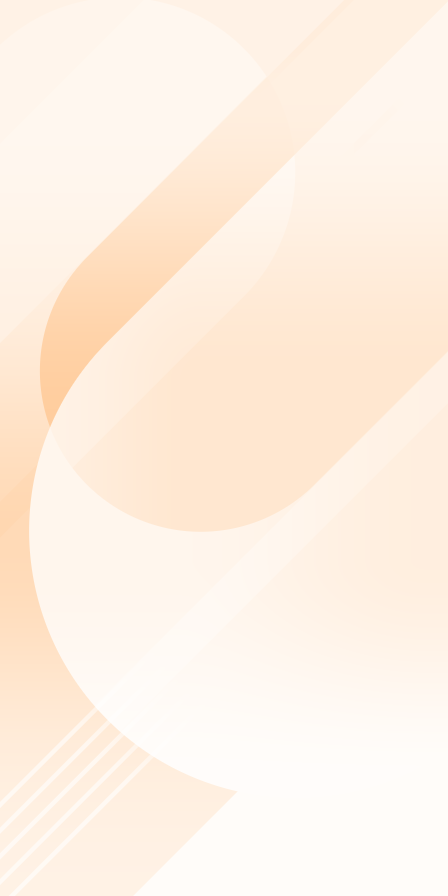
Write a Shadertoy shader that draws this background.

```glsl
// Peach abstract background: overlapping translucent diagonal capsules with fine stripes.

// Capsules: centre x, centre y, radius (canvas is 1 wide, 2 high)
const vec3 AMBER_CAPSULE = vec3(0.448, 1.172, 0.359);
const vec3 CREAM_CAPSULE = vec3(0.661, 0.815, 0.596);
const vec3 UPPER_CAPSULE = vec3(0.268, 1.615, 0.391);
const vec2 UP_RIGHT = vec2(0.70711);

// Colour lost per unit of warmth: white turns to peach, then amber
const vec3 WARM_TINT = vec3(0.0, 1.0, 1.95);

// Diagonal positions, measured from the top left corner
const float AMBER_EDGE = 0.766;
const float CORNER_EDGE = 2.297;
const float STRIPE_START = 1.797;
const float STRIPE_STEP = 0.0573;
const float STRIPE_HALF_WIDTH = 0.007;
const int STRIPE_COUNT = 5;

// Signed distance to a capsule that runs on forever in one direction
float rayCapsule(vec2 p, vec3 capsule, vec2 direction) {
    vec2 q = p - capsule.xy;
    return length(q - direction * max(dot(q, direction), 0.0)) - capsule.z;
}

// Antialiased coverage of a signed distance
float fill(float dist, float pixel) {
    return clamp(0.5 - dist / pixel, 0.0, 1.0);
}

// Coverage of a diagonal band between two positions
float band(float diagonal, float start, float end, float pixel) {
    return fill(max(start - diagonal, diagonal - end) * 0.70711, pixel);
}

void mainImage(out vec4 fragColor, in vec2 fragCoord) {
    vec2 p = fragCoord / iResolution.xy * vec2(1.0, 2.0);
    float pixel = 2.0 / iResolution.y;
    float depth = 2.0 - p.y;
    float diagonal = p.x + depth;
    float along = p.x - depth;

    float amber = fill(rayCapsule(p, AMBER_CAPSULE, UP_RIGHT), pixel);
    float cream = fill(rayCapsule(p, CREAM_CAPSULE, UP_RIGHT), pixel);
    float upper = fill(rayCapsule(p, UPPER_CAPSULE, -UP_RIGHT), pixel);

    // Backdrop with a warm glow at the lower left
    float glow = (depth - 1.2) / 0.4;
    float warmth = 0.05 + 0.095 * exp(-glow * glow);
    warmth += 0.012 * band(diagonal, 1.12, 1.2, pixel) * (1.0 - amber);

    // Pale upper capsule and its faint corner band
    float paleUpper = 0.033 + 0.025 * smoothstep(0.3, 0.8, depth);
    paleUpper += 0.006 * band(diagonal, 0.1, 0.32, pixel);
    float aboveAmber = fill((diagonal - AMBER_EDGE) * 0.70711, pixel);
    warmth = mix(warmth, paleUpper, upper * aboveAmber);

    // Amber capsule, deepest at its rounded left end
    float amberWarmth = 0.06 + 0.13 * smoothstep(0.2, 0.95, depth);
    amberWarmth += 0.005 * upper;
    amberWarmth += 0.01 * band(diagonal, AMBER_EDGE, 0.79, pixel)
                 * (1.0 - smoothstep(0.1, 0.22, depth));
    warmth = mix(warmth, amberWarmth, amber);

    // Near-white lower right corner
    float corner = fill((CORNER_EDGE - diagonal) * 0.70711, pixel);
    warmth = mix(warmth, 0.012, corner);

    // Cream capsule, with the other two showing through
    float creamWarmth = 0.037 + 0.028 * smoothstep(0.4, 0.95, p.x);
    creamWarmth -= 0.012 * band(diagonal, 1.786, 1.9, pixel);
    creamWarmth = mix(creamWarmth, 0.01, smoothstep(1.25, 1.75, depth));
    float overlap = 0.035 + 0.06 * smoothstep(0.25, 0.85, depth);
    overlap *= mix(0.7, 1.0, smoothstep(0.1, 0.45, p.x));
    overlap -= 0.015 * upper;
    overlap += 0.005 * band(diagonal, 1.11, 1.135, pixel)
             * smoothstep(0.4, 0.5, along) * (1.0 - smoothstep(0.6, 0.68, along));
    creamWarmth = mix(creamWarmth, overlap, amber);
    warmth = mix(warmth, creamWarmth, cream);

    // Parallel light stripes, fading toward the upper right
    float stripes = 0.0;
    for (int i = 0; i < STRIPE_COUNT; i++) {
        float centre = STRIPE_START + float(i) * STRIPE_STEP;
        stripes = max(stripes, band(diagonal, centre - STRIPE_HALF_WIDTH,
                                    centre + STRIPE_HALF_WIDTH, pixel));
    }
    stripes *= 1.0 - smoothstep(-1.5, -1.08, along);
    warmth *= 1.0 - 0.6 * stripes;

    fragColor = vec4(1.0 - warmth * WARM_TINT, 1.0);
}
```
